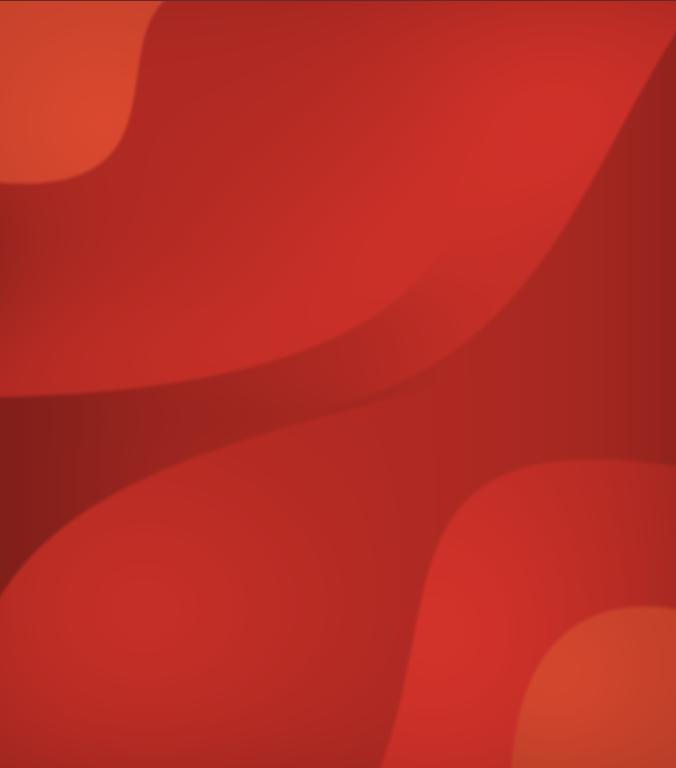
A Shadertoy shader for this background:

```glsl
// Layered red waves with two orange corner lobes.
// Each layer is cut by a cubic curve, solved for x to give a signed distance;
// soft glows and edge falloffs shade the tone of every layer.

#define RED_HUE vec3(1.0, 0.238, 0.197)
#define ORANGE_HUE vec3(1.0, 0.332, 0.216)
#define TOP_LINE_COLOR vec3(0.42, 0.15, 0.14)
#define TOP_LINE_WIDTH 0.002
#define EDGE_SOFTNESS 0.0046
#define BASE_TONE 0.69

vec2 bezier(vec2 a, vec2 b, vec2 c, vec2 d, float t) {
    float s = 1.0 - t;
    return s*s*s*a + 3.0*s*s*t*b + 3.0*s*t*t*c + t*t*t*d;
}

// Coverage above a curve whose x grows steadily from a to d.
float aboveCurve(vec2 p, vec2 a, vec2 b, vec2 c, vec2 d) {
    float low = 0.0, high = 1.0;
    for (int i = 0; i < 18; i++) {
        float middle = 0.5 * (low + high);
        if (bezier(a, b, c, d, middle).x < p.x) low = middle;
        else high = middle;
    }
    float t = 0.5 * (low + high), s = 1.0 - t;
    vec2 tangent = normalize(s*s*(b - a) + 2.0*s*t*(c - b) + t*t*(d - c));
    vec2 offset = p - bezier(a, b, c, d, t);
    float side = tangent.x * offset.y - tangent.y * offset.x;
    float width = max(EDGE_SOFTNESS, 0.8 / iResolution.y);
    return smoothstep(-width, width, side);
}

float glow(vec2 p, vec2 center, vec2 radius) {
    vec2 q = (p - center) / radius;
    return exp(-dot(q, q));
}

void mainImage(out vec4 fragColor, in vec2 fragCoord) {
    vec2 p = fragCoord / iResolution.xy;
    float leftFall = exp(-p.x / 0.09);
    float rightFall = exp((p.x - 1.0) / 0.14);
    float topFall = exp((p.y - 1.0) / 0.05);
    float bottomFall = exp(-p.y / 0.06);

    // Upper sheet and the band folded beneath it
    float upper = BASE_TONE + 0.115 * glow(p, vec2(0.83, 0.86), vec2(0.25, 0.18))
                + 0.085 * glow(p, vec2(0.58, 0.66), vec2(0.26, 0.16))
                + 0.06 * glow(p, vec2(0.28, 0.53), vec2(0.30, 0.11))
                - 0.10 * leftFall * glow(p, vec2(0.0, 0.67), vec2(1.0, 0.14))
                - 0.04 * topFall;
    float band = 0.50 + 0.12 * smoothstep(-0.04, 0.30, p.x)
               + 0.06 * smoothstep(0.22, 0.52, p.x)
               + 0.09 * smoothstep(0.46, 0.78, p.x)
               - 0.025 * glow(p, vec2(0.42, 0.455), vec2(0.20, 0.04));
    band = mix(band, upper, smoothstep(0.54, 0.74, p.y));
    float tone = mix(band, upper, aboveCurve(p, vec2(0.0, 0.483),
        vec2(0.38, 0.49), vec2(0.66, 0.57), vec2(0.682, 0.76)));

    // Right panel, with a dark wedge where it slips under the band
    float panel = BASE_TONE - 0.12 * rightFall;
    float wedge = 0.05 * (1.0 - smoothstep(0.48, 0.68, p.x));
    float belowBand = 1.0 - aboveCurve(p, vec2(0.44, 0.463),
        vec2(0.79, 0.51), vec2(0.86, 0.77), vec2(1.0, 0.957));
    tone = mix(tone, panel - wedge, belowBand * smoothstep(0.40, 0.56, p.x));

    // Lower left sheet, melting into the panel
    float lower = BASE_TONE + 0.085 * glow(p, vec2(0.20, 0.20), vec2(0.27, 0.20))
                - 0.03 * leftFall;
    lower = mix(lower, panel, smoothstep(0.50, 0.72, p.x)) - 0.05 * bottomFall;
    tone = mix(lower, tone, aboveCurve(p, vec2(0.0, 0.223),
        vec2(0.11, 0.38), vec2(0.36, 0.43), vec2(0.65, 0.497)));

    // Bright lower right wave
    float bright = 0.74 + 0.09 * glow(p, vec2(0.66, 0.17), vec2(0.25, 0.24))
                 - 0.09 * rightFall - 0.03 * bottomFall;
    tone = mix(bright, tone, aboveCurve(p, vec2(0.562, 0.0),
        vec2(0.66, 0.22), vec2(0.56, 0.45), vec2(1.0, 0.393)));
    vec3 color = RED_HUE * tone;

    // Orange corner lobes
    float topLobe = 0.78 + 0.07 * glow(p, vec2(0.15, 0.84), vec2(0.15, 0.13));
    color = mix(color, ORANGE_HUE * topLobe, aboveCurve(p, vec2(0.0, 0.762),
        vec2(0.27, 0.745), vec2(0.16, 0.93), vec2(0.244, 1.0)));
    float lowLobe = 0.75 + 0.08 * glow(p, vec2(0.82, 0.12), vec2(0.15, 0.13))
                  - 0.03 * bottomFall;
    color = mix(ORANGE_HUE * lowLobe, color, aboveCurve(p, vec2(0.757, 0.0),
        vec2(0.764, 0.13), vec2(0.835, 0.23), vec2(1.0, 0.207)));

    // Thin line along the top
    float line = smoothstep(1.0 - TOP_LINE_WIDTH, 1.0 - 0.5 * TOP_LINE_WIDTH, p.y);
    color = mix(color, TOP_LINE_COLOR, line);
    fragColor = vec4(color, 1.0);
}
```
